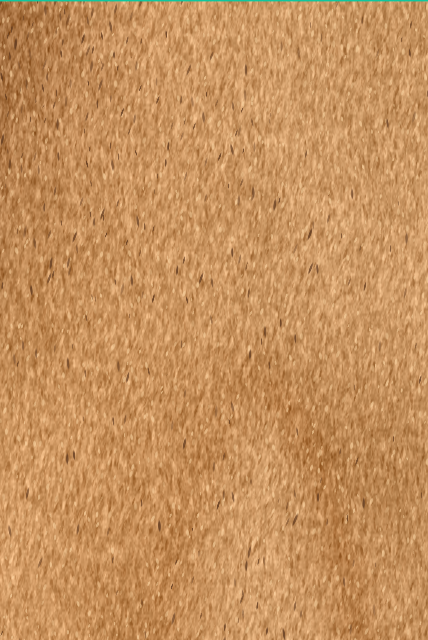
Give the GLSL for this texture, as a WebGL 2 fragment shader.

```glsl
#version 300 es
precision highp float;

#define WOOD_COLOR vec3(0.779, 0.576, 0.374)
#define PORE_COLOR vec3(0.36, 0.21, 0.11)
#define GLINT_COLOR vec3(0.98, 0.83, 0.63)
#define EDGE_COLOR vec3(0.06, 0.78, 0.62)
#define GRAIN_SLANT 0.085
#define FIBRE_SIZE vec2(0.0025, 0.0100)
#define FIBRE_CONTRAST 0.105
#define MOTTLE_CONTRAST 0.135
#define BROAD_CONTRAST 0.12
#define PORE_SIZE vec2(0.0017, 0.0075)
#define GLINT_SIZE vec2(0.0021, 0.0046)
#define ARCH_TOP vec2(0.40, 0.42)

uniform vec2 u_resolution;
out vec4 fragColor;

// Integer hash: three random values per lattice cell
vec3 hash3(vec2 cell, int seed) {
    uvec3 v = uvec3(ivec3(ivec2(cell), seed)) * 1664525u + 1013904223u;
    v.x += v.y * v.z; v.y += v.z * v.x; v.z += v.x * v.y;
    v ^= v >> 16u;
    v.x += v.y * v.z; v.y += v.z * v.x; v.z += v.x * v.y;
    return vec3(v >> 8u) / 16777216.0;
}

float valueNoise(vec2 p, int seed) {
    vec2 i = floor(p), f = fract(p);
    f = f * f * (3.0 - 2.0 * f);
    float low = mix(hash3(i, seed).x, hash3(i + vec2(1, 0), seed).x, f.x);
    float high = mix(hash3(i + vec2(0, 1), seed).x, hash3(i + vec2(1, 1), seed).x, f.x);
    return mix(low, high, f.y);
}

float fbm(vec2 p, int seed) {
    float sum = 0.0, gain = 0.5;
    for (int i = 0; i < 4; i++) {
        sum += gain * valueNoise(p, seed + i);
        p *= 2.03;
        gain *= 0.5;
    }
    return sum / 0.9375;
}

// Coverage of smooth-edged, tilted dashes scattered one per cell
float dashes(vec2 p, vec2 cell, vec2 size, float density, int seed) {
    vec2 home = floor(p / cell);
    float cover = 0.0;
    for (int y = -1; y <= 1; y++) {
        for (int x = -1; x <= 1; x++) {
            vec2 id = home + vec2(x, y);
            vec3 place = hash3(id, seed);
            vec3 look = hash3(id, seed + 50);
            vec2 d = p - (id + place.xy) * cell;
            d.x -= d.y * (look.x - 0.5) * 0.55;
            float r = length(d / (size * mix(0.6, 1.4, look.y)));
            float dash = (1.0 - smoothstep(0.5, 1.15, r)) * mix(0.4, 1.0, look.z);
            cover = max(cover, dash * step(place.z, density));
        }
    }
    return cover;
}

// Dark growth ring shaped like an arch, stronger on its right limb
float growthArch(vec2 p) {
    p += 0.05 * (vec2(fbm(p * 9.0, 60), fbm(p * 9.0, 70)) - 0.5);
    vec2 d = p - ARCH_TOP;
    float spread = 0.065;
    float slope = 2.0 * d.x / spread;
    float dist = (d.y + d.x * d.x / spread) / sqrt(1.0 + slope * slope);
    float width = dist > 0.0 ? 0.020 : 0.040;
    float ring = exp(-dist * dist / (width * width));
    float halo = 0.5 * exp(-dist * dist / 0.012);
    float limb = mix(0.3, 0.8, smoothstep(-0.08, 0.08, d.x));
    return (ring * limb + halo) * smoothstep(0.16, -0.06, d.y);
}

void main() {
    vec2 p = gl_FragCoord.xy / u_resolution.y;

    // Grain space leans a little to the right and wavers gently
    vec2 grain = p;
    grain.x += 0.014 * (fbm(p * vec2(7.0, 6.0), 1) - 0.5) - GRAIN_SLANT * p.y;

    // Broad shading: dusky corner and left edge, ruddy left, greyer right
    vec2 fromCorner = (p - vec2(0.0, 0.98)) * vec2(4.6, 3.0);
    float corner = exp(-dot(fromCorner, fromCorner));
    float side = exp(-p.x / 0.022) * smoothstep(0.35, 0.6, p.y);
    vec3 color = WOOD_COLOR;
    color += BROAD_CONTRAST * (fbm(p * vec2(5.0, 3.5), 10) - 0.5);
    color += vec3(0.016, 0.003, -0.006) * smoothstep(0.55, 0.1, p.x);
    color -= (corner + 0.4 * side) * vec3(0.085, 0.082, 0.065);
    color -= growthArch(p) * vec3(0.056, 0.072, 0.078);

    // Fibres and fine mottling
    float mottle = valueNoise(grain / vec2(0.0038, 0.0130), 20) - 0.5;
    float speck = valueNoise(grain / vec2(0.0022, 0.0042), 21) - 0.5;
    float lightFibre = dashes(grain, vec2(0.0075, 0.018), FIBRE_SIZE, 0.85, 100);
    float darkFibre = dashes(grain + 0.37, vec2(0.0078, 0.017), FIBRE_SIZE * 0.85, 0.78, 200);
    color += MOTTLE_CONTRAST * (mottle + 0.85 * speck);
    color += FIBRE_CONTRAST * (lightFibre * vec3(0.85, 0.93, 0.93)
                             - darkFibre * vec3(0.85, 0.97, 1.0));

    // Pale glints and dark open pores
    float glint = dashes(grain + 0.71, vec2(0.013, 0.016), GLINT_SIZE, 0.38, 300);
    float poreDensity = 0.09 + 0.6 * corner + 0.16 * smoothstep(0.45, 0.65, fbm(p * 6.0, 30));
    float pore = dashes(grain + 0.53, vec2(0.017, 0.026), PORE_SIZE, poreDensity, 400);
    color = mix(color, GLINT_COLOR, 0.65 * glint);
    color = mix(color, PORE_COLOR, 0.80 * pore);

    // Thin coloured strip along the top edge
    color = mix(color, EDGE_COLOR, smoothstep(0.9970, 0.9985, p.y));

    fragColor = vec4(clamp(color, 0.0, 1.0), 1.0);
}
```
